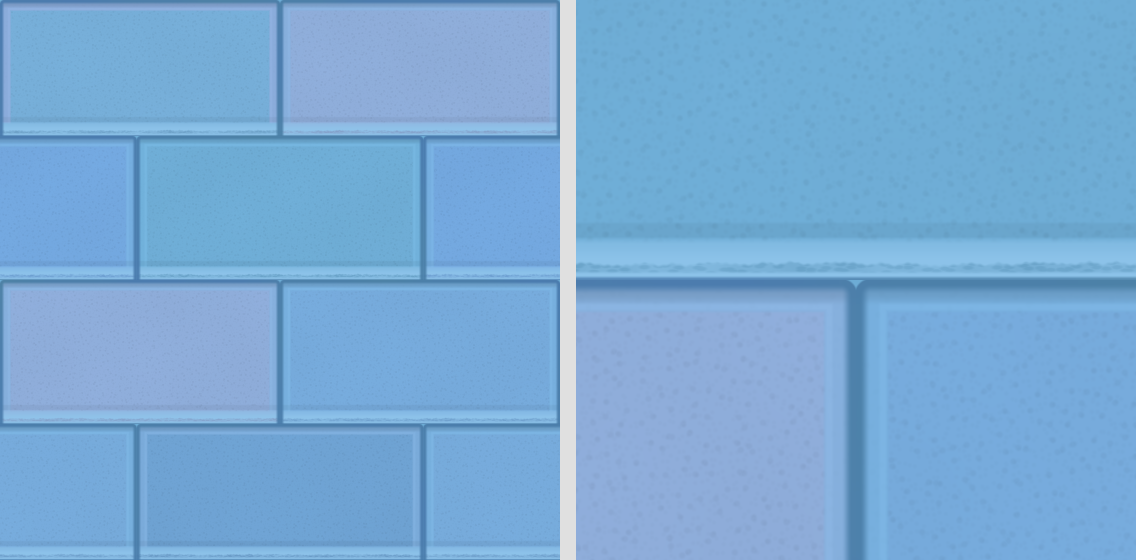
Left, the full canvas; right, a detail of the centre.
Give the GLSL for this pattern, as a Shadertoy shader.

```glsl
// Glazed blue bricks in running bond: four courses, two bricks to a course.
// Each brick is a box with rounded top corners; the distance to its edges drives
// the groove, rim and bottom ledge, with cellular pits and layered sines as wear.

const vec2 PITCH = vec2(0.5117, 0.2571);
const float CORNER = 0.009;
const vec3 LEDGE_LIGHT = vec3(0.56, 0.77, 0.92);
const vec3 CYAN = vec3(0.45, 0.71, 0.88);
const vec3 LAVENDER = vec3(0.56, 0.67, 0.86);

// Glaze colour, and in w how much lavender tints the rim; two bricks per course, bottom up
const vec4 GLAZE[8] = vec4[8](
    vec4(0.435, 0.640, 0.830, 0.4), vec4(0.465, 0.670, 0.860, 0.1),
    vec4(0.465, 0.670, 0.863, 0.1), vec4(0.560, 0.680, 0.857, 0.3),
    vec4(0.435, 0.680, 0.840, 0.0), vec4(0.453, 0.660, 0.878, 0.1),
    vec4(0.560, 0.680, 0.855, 0.4), vec4(0.465, 0.685, 0.850, 1.0));

vec2 hash2(vec2 p) {
    return fract(sin(vec2(dot(p, vec2(127.1, 311.7)), dot(p, vec2(269.5, 183.3)))) * 43758.5);
}

// Distance to the nearest scattered point
float cellular(vec2 p) {
    vec2 cell = floor(p);
    float nearest = 2.0;
    for (int j = -1; j <= 1; j++)
        for (int i = -1; i <= 1; i++) {
            vec2 c = cell + vec2(i, j);
            nearest = min(nearest, length(c + hash2(c) - p));
        }
    return nearest;
}

// Slow drift from layered sines, in -1..1
float drift(vec2 p) {
    return 0.5 * sin(p.x + 1.7 * sin(p.y)) + 0.3 * sin(2.3 * p.y - p.x) + 0.2 * sin(4.1 * p.x + p.y);
}

// 1 below the limit, 0 above it
float below(float limit, float soft, float d) {
    return 1.0 - smoothstep(limit - soft, limit + soft, d);
}

float band(float lo, float hi, float soft, float d) {
    return below(hi, soft, d) - below(lo, soft, d);
}

// Inner distance to the sides and top, with rounded top corners
float roundedInset(float side, float top, float radius) {
    vec2 q = radius - vec2(side, top);
    return radius - length(max(q, 0.0)) - min(max(q.x, q.y), 0.0);
}

vec3 glazedFace(vec3 base, vec2 p) {
    float pits = below(0.17, 0.10, cellular(p * 95.0));
    float grain = below(0.25, 0.20, cellular(p * 210.0 + 17.0));
    return base * (1.0 + 0.008 * drift(p * 14.0) - 0.035 * pits - 0.015 * grain);
}

// Shaded lip, bright ledge and a rough worn line along the bottom of a brick
vec3 addLedge(vec3 col, vec3 base, vec2 p, float bottom, float px) {
    float soft = max(0.0012, px);
    col *= 1.0 - 0.045 * band(0.025, 0.034, soft, bottom);
    vec3 light = mix(base, LEDGE_LIGHT, 0.55 + 0.35 * below(0.017, 0.006, bottom));
    col = mix(col, light, below(0.0235, max(0.0025, px), bottom));
    float jag = 0.0014 * drift(vec2(p.x * 260.0, p.x * 97.0));
    float rough = band(0.0045, 0.0095 + jag, soft, bottom);
    float worn = 0.45 + 0.25 * drift(p * 45.0) + 0.3 * below(0.4, 0.2, cellular(p * vec2(130.0, 330.0)));
    return mix(col, base * 0.92, rough * clamp(worn, 0.0, 1.0));
}

vec3 brick(vec2 p, vec2 lo, vec2 hi, vec4 glaze, float px) {
    float side = min(p.x - lo.x, hi.x - p.x);
    float top = hi.y - p.y;
    float bottom = p.y - lo.y;
    float inset = roundedInset(side, top, CORNER);
    float soft = max(0.0012, px);
    vec3 base = glaze.rgb;

    // Face with its tinted rim
    vec3 col = glazedFace(base, p);
    vec3 rim = mix(mix(base, CYAN, 0.6), LAVENDER, glaze.w);
    col = mix(col, rim, 0.8 * below(0.019, soft, min(side, top)));
    col += 0.02 * band(0.014, 0.018, soft, min(side, top));
    col *= 1.0 - 0.10 * below(0.012, 0.004, top);
    col = addLedge(col, base, p, bottom, px);

    // Dark groove at the sides and top, and a thin line beneath
    float hue = 0.5 + 0.5 * drift(p * 9.0);
    vec3 groove = mix(vec3(0.29, 0.50, 0.64), vec3(0.28, 0.47, 0.68), hue);
    col = mix(col, groove, 0.92 * below(0.0056, max(0.0032, px), inset));
    col = mix(col, groove, 0.8 * below(0.0016, soft, bottom));

    // Pale notch outside the rounded corners
    return mix(col, CYAN * 0.95, below(-0.0008, max(0.0008, px), inset));
}

void mainImage(out vec4 fragColor, in vec2 fragCoord) {
    vec2 uv = fragCoord / iResolution.xy;
    float px = 1.0 / iResolution.y;

    // Locate the brick; alternate courses shift by half a brick
    vec2 grid = (uv - 0.5) / PITCH;
    float course = floor(grid.y);
    float shifted = 1.0 - mod(course, 2.0);
    float column = floor(grid.x + 0.5 * shifted);

    // Outer bricks are trimmed to the canvas, except where a course wraps around
    vec2 lo = 0.5 + vec2(column - 0.5 * shifted, course) * PITCH;
    vec2 hi = lo + PITCH;
    vec2 overhang = vec2(shifted, 0.0);
    lo = max(lo, -overhang);
    hi = min(hi, 1.0 + overhang);

    int index = int(2.0 * (course + 2.0) + mod(column, 2.0));
    fragColor = vec4(brick(uv, lo, hi, GLAZE[clamp(index, 0, 7)], px), 1.0);
}
```
